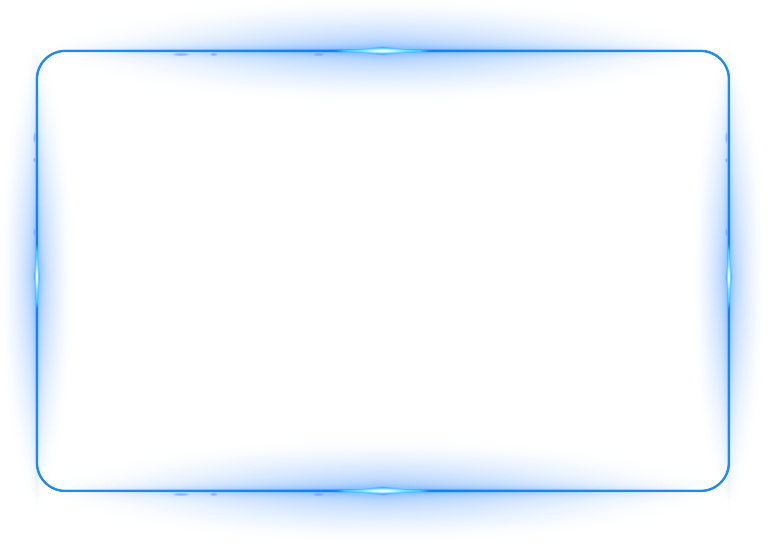
Write a Shadertoy shader that draws this background.

```glsl
// A thin rounded frame on white, lit by a soft elliptical halo and a flare on each side.
// One light strip is defined lying flat; the vertical sides reuse it turned and shrunk.
// Lengths are in canvas heights, measured from the canvas centre.

#define FRAME_CENTER vec2(-0.002, 0.002)
#define FRAME_HALF vec2(0.636, 0.4044)
#define CORNER_RADIUS 0.052
#define LINE_HALF 0.0023
#define HALO_RADII vec2(0.607, 0.099)
#define FLARE_HALF vec2(0.092, 0.0075)
#define SIDE_SCALE 0.69
#define SIDE_SHIFT -0.011

const vec3 PALE_BLUE = vec3(0.77, 0.865, 1.0);
const vec3 GLOW_BLUE = vec3(0.22, 0.58, 0.99);
const vec3 LINE_BLUE = vec3(0.13, 0.54, 0.93);
const vec3 CORE_BLUE = vec3(0.03, 0.49, 1.0);
const vec3 CYAN = vec3(0.25, 0.86, 1.0);
const vec3 SMUDGE_BLUE = vec3(0.46, 0.62, 0.98);

float roundedBox(vec2 p, vec2 halfSize, float radius) {
    vec2 q = abs(p) - halfSize + radius;
    return length(max(q, 0.0)) + min(max(q.x, q.y), 0.0) - radius;
}

// Strip coordinates for sides 0..3: top, bottom, left, right
vec2 stripSpace(vec2 p, int side) {
    float direction = (side % 2 == 0) ? 1.0 : -1.0;
    if (side < 2) return p - vec2(0.0, direction * FRAME_HALF.y);
    p -= vec2(-direction * FRAME_HALF.x, SIDE_SHIFT);
    return vec2(-p.y, p.x) / SIDE_SCALE;
}

// Wide halo with a tighter glow hugging the line
vec3 addHalo(vec3 color, vec2 q) {
    float halo = 1.0 - smoothstep(0.0, 1.0, length(q / HALO_RADII));
    color *= mix(vec3(1.0), PALE_BLUE, halo);
    float taper = max(1.0 - pow(q.x / HALO_RADII.x, 2.0), 0.0);
    float glow = 0.52 * taper * exp(-abs(q.y) / 0.009);
    glow += 0.25 * exp(-abs(q.x) / 0.09 - abs(q.y) / 0.014);
    return mix(color, GLOW_BLUE, min(glow, 1.0));
}

// Three faint marks just below the line
vec3 addSmudges(vec3 color, vec2 q) {
    vec3 places = vec3(-0.371, -0.311, -0.118);
    vec3 sizes = vec3(0.016, 0.007, 0.011);
    for (int i = 0; i < 3; i++) {
        vec2 r = (q - vec2(places[i], -0.0065)) / vec2(sizes[i], 0.0032);
        color = mix(color, SMUDGE_BLUE, 0.65 * (1.0 - smoothstep(0.4, 1.2, length(r))));
    }
    return color;
}

// Lens-shaped flare: blue rim, cyan body, white heart
vec3 addFlare(vec3 color, vec2 q, float pixel) {
    float core = exp(-pow(q.x / 0.28, 2.0))
               * (1.0 - smoothstep(LINE_HALF - 0.5 * pixel, LINE_HALF + 0.5 * pixel, abs(q.y)));
    color = mix(color, CORE_BLUE, 0.75 * core);
    float taper = max(1.0 - abs(q.x) / FLARE_HALF.x, 0.0);
    float thickness = FLARE_HALF.y * pow(taper, 1.4);
    float rim = 1.0 - smoothstep(thickness - pixel, thickness + pixel, abs(q.y));
    float body = 1.0 - smoothstep(0.25 * thickness, 0.8 * thickness + pixel, abs(q.y));
    float presence = smoothstep(0.0, 0.3, taper);
    color = mix(color, CORE_BLUE, 0.6 * rim * presence);
    color = mix(color, CYAN, body * presence);
    vec2 heart = q / vec2(0.034, 0.0038);
    return mix(color, vec3(1.0), 0.95 * exp(-dot(heart, heart)));
}

void mainImage(out vec4 fragColor, in vec2 fragCoord) {
    float pixel = 1.0 / iResolution.y;
    vec2 p = (fragCoord - 0.5 * iResolution.xy) * pixel - FRAME_CENTER;
    vec3 color = vec3(1.0);

    // Light behind the frame
    for (int side = 0; side < 4; side++) {
        vec2 q = stripSpace(p, side);
        color = addSmudges(addHalo(color, q), q);
    }

    // Frame line
    float edge = abs(roundedBox(p, FRAME_HALF, CORNER_RADIUS)) - LINE_HALF;
    color = mix(color, LINE_BLUE, 1.0 - smoothstep(-0.5 * pixel, 0.5 * pixel, edge));

    // Flares on the line
    for (int side = 0; side < 4; side++) {
        float scale = side < 2 ? 1.0 : SIDE_SCALE;
        color = addFlare(color, stripSpace(p, side), pixel / scale);
    }
    fragColor = vec4(color, 1.0);
}
```
